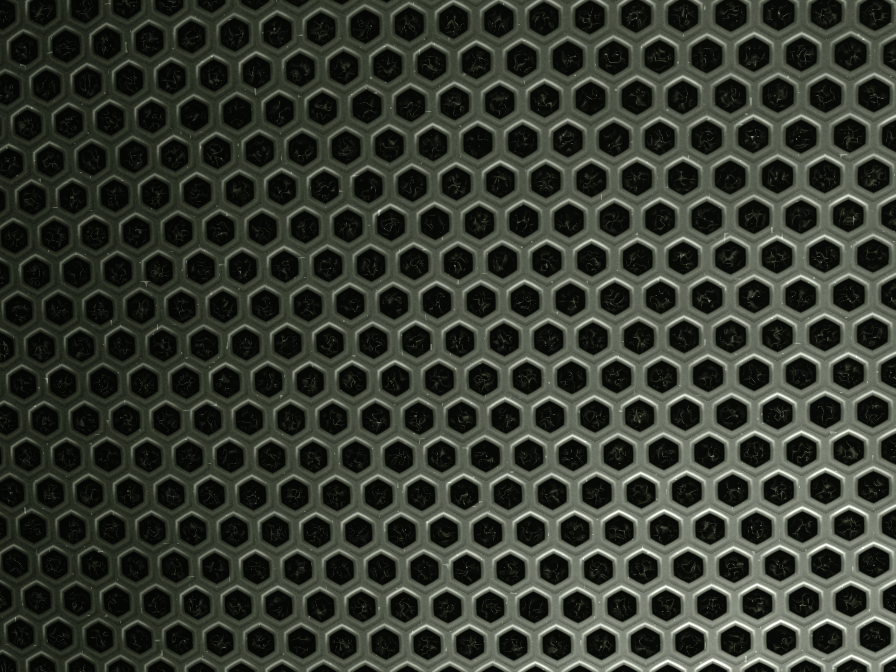
Give the GLSL for this pattern, as a Shadertoy shader.

```glsl
// Perforated metal grille with hexagonal holes over dark foam, lit from the right

float hash(vec2 p) {
    vec3 h = fract(vec3(p.xyx) * 0.1031);
    h += dot(h, h.yzx + 33.33);
    return fract((h.x + h.y) * h.z);
}

float noise(vec2 p) {
    vec2 i = floor(p), f = fract(p);
    f = f * f * (3.0 - 2.0 * f);
    return mix(mix(hash(i), hash(i + vec2(1, 0)), f.x),
               mix(hash(i + vec2(0, 1)), hash(i + vec2(1, 1)), f.x), f.y);
}

// Bends the canvas into lattice space: one unit per column, rows 0.866 apart
vec2 sheet(vec2 c) {
    float x = c.x, y = c.y;
    float column = 10.73 - 0.42 * y - 0.25 * y * y
                 + (15.37 + 0.82 * y) * x - (1.1 + 0.25 * y) * x * x;
    float row = 7.87 + 0.29 * x + (17.29 - 0.88 * x + 1.34 * x * x) * y
              + (0.9 + 0.25 * x) * y * y;
    return vec2(column, row * 0.866);
}

// Offset from the nearest hole centre in a staggered lattice
vec2 nearestHole(vec2 p) {
    vec2 period = vec2(1.0, 1.732);
    vec2 a = p - period * round(p / period);
    vec2 b = p - period * (floor(p / period) + 0.5);
    return dot(a, a) < dot(b, b) ? a : b;
}

// Apothem of the slightly rounded upright hexagon through q
float hexRadius(vec2 q) {
    vec2 a = abs(q);
    return mix(max(a.x, a.x * 0.5 + a.y * 0.866), length(q), 0.22);
}

// Porous foam: thin curled strands and a few glints
float foam(vec2 p, vec2 q, float seed) {
    vec2 s = p * 10.0 + seed * 17.0;
    s += 1.2 * vec2(noise(s * 0.8 + 5.0), noise(s * 0.8 + 31.0));
    float strand = pow(1.0 - abs(2.0 * noise(s) - 1.0), 5.0);
    float detail = noise(s * 2.3 + 9.0);
    float depth = 1.0 - smoothstep(0.1, 0.33, length(q + vec2(0.0, 0.03)));
    float glint = smoothstep(0.86, 0.97, noise(p * 15.0 + 70.0)) * 0.35;
    return 0.025 + depth * (0.3 * strand * detail + glint * detail);
}

void mainImage(out vec4 fragColor, in vec2 fragCoord) {
    vec2 c = (fragCoord - 0.5 * iResolution.xy) / iResolution.y;
    c.y = -c.y;
    vec2 p = sheet(c);
    vec2 q = nearestHole(p);
    float seed = hash(round((p - q) * vec2(2.0, 1.1547)) + 40.0);
    q.y = -q.y;
    q += 0.02 * (vec2(seed, fract(seed * 7.3)) - 0.5);

    float pixel = 17.0 / iResolution.y;
    float soft = max(pixel * 0.7, 0.022);
    float d = hexRadius(q) + 0.012 * (seed - 0.5);
    float rightness = smoothstep(-0.72, 0.48, c.x);

    // Broad illumination and fine metal grain
    float light = mix(0.13, 0.43, rightness) + 0.24 * c.y * rightness;
    light *= 0.93 + 0.14 * noise(c * 9.0 + 20.0);
    float grain = noise(p * 30.0) - 0.5 + 0.6 * (noise(p * 65.0) - 0.5);
    float metal = light + 0.035 * grain;

    // Pressed rim: bright upper ridge, shaded inner wall, faint lower lip
    vec2 lightDir = normalize(vec2(mix(-0.55, 0.05, rightness), 1.0));
    float facing = dot(normalize(q + 1e-4), lightDir);
    float upper = smoothstep(0.1, 0.85, facing);
    float lower = smoothstep(0.2, 0.9, -facing);
    float wall = 1.0 - smoothstep(0.36, 0.42, d);
    float ridge = exp(-pow((d - 0.402) / 0.032, 2.0));
    float lip = exp(-pow((d - 0.365) / 0.03, 2.0));
    metal *= 1.0 - wall * mix(0.28, 0.12, upper);
    metal *= 1.0 - 0.22 * smoothstep(0.4, 0.5, d) * lower;
    metal += ridge * upper * (0.16 + 0.62 * light) * (0.8 + 0.4 * seed);
    metal += lip * lower * 0.25 * light;
    metal += 0.05 * ridge * (1.0 - upper);

    // Scattered dust on the sheet
    metal += 0.22 * smoothstep(0.93, 0.99, noise(p * 9.0 + 110.0));

    float inside = foam(p, q, seed) * mix(0.65, 1.1, rightness);
    float value = mix(inside, metal, smoothstep(0.325 - soft, 0.325 + soft, d));
    vec3 tint = vec3(-0.008, 0.014, -0.03) * smoothstep(0.0, 0.2, value);
    fragColor = vec4(clamp(vec3(value) + tint + vec3(0.0, 0.006, -0.004), 0.0, 1.0), 1.0);
}
```
